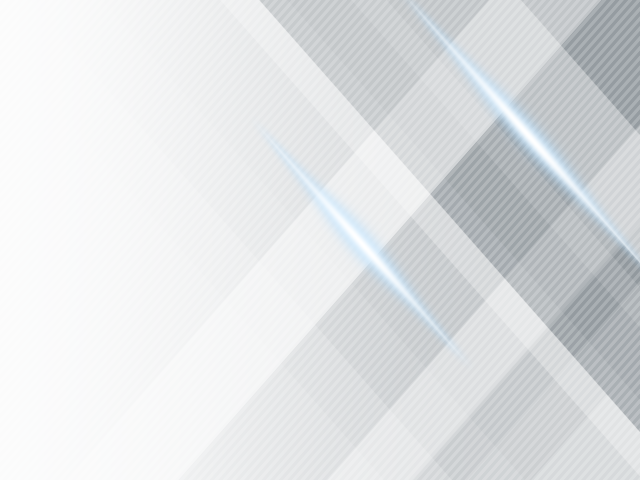
Reproduce this background procedurally as a WebGL 2 fragment shader.

```glsl
#version 300 es
precision highp float;
// Pale grey backdrop of crossing diagonal panels with fine hatching and two
// streaks of blue-white light. Panels are sums of smooth steps along two slanted
// axes; each streak is a tapered Gaussian. Lengths are in canvas heights.
uniform vec2 u_resolution;
out vec4 fragColor;

// Slanted axes: ACROSS is normal to the falling edges, CROSS to the rising ones
const vec2 ACROSS = vec2(0.750, 0.661);
const vec2 CROSS = vec2(0.750, -0.661);
const vec2 ALONG = vec2(0.661, -0.750);

// Falling edges that divide the canvas into pale, dark and far zones
const float MAIN_EDGE = 1.066;
const float FAR_EDGE = 1.299;

// Rising panel edges, and the change of darkness there in (pale, dark, far) zone
const int PANELS = 6;
const vec3 PANEL_START = vec3(0.10, 0.18, 0.19);
const float PANEL_EDGE[PANELS] = float[](0.103, 0.279, 0.512, 0.645, 0.730, 0.830);
const vec3 PANEL_STEP[PANELS] = vec3[](
  vec3(-0.050, -0.05, -0.07), vec3(0.100, 0.17, 0.09),
  vec3(-0.065, -0.06, -0.07), vec3(0.065, 0.09, 0.03),
  vec3(-0.020, -0.05, 0.00), vec3(-0.030, 0.00, 0.00));

// Falling bands: (edge, change of the darkness factor)
const int BANDS = 10;
const float BAND_START = 0.8;
const vec2 BAND[BANDS] = vec2[](
  vec2(0.600, 0.10), vec2(0.706, 0.20), vec2(0.820, 0.10), vec2(1.005, -0.35),
  vec2(1.066, 0.10), vec2(1.110, 0.08), vec2(1.210, -0.10), vec2(1.265, 0.12),
  vec2(1.299, -0.05), vec2(1.475, 0.60));

const float HATCH_PERIOD = 0.0135;
const float HATCH_DEPTH = 0.22;
const float BASE_SHADE = 0.014;
const vec3 SHADE_TINT = vec3(1.07, 1.0, 0.95);
const vec3 HALO_BLUE = vec3(0.70, 0.87, 1.0);

// Streaks: (offset across, centre along, half length, halo width)
const vec4 NEAR_STREAK = vec4(0.891, 0.130, 0.33, 0.024);
const vec4 FAR_STREAK = vec4(1.300, 0.190, 0.40, 0.024);

float softStep(float edge, float v) {
  float blur = 0.75 / u_resolution.y;
  return smoothstep(edge - blur, edge + blur, v);
}

// Darkness of the panels in each zone, in order pale, dark, far
vec3 panelShade(float v) {
  vec3 shade = PANEL_START;
  for (int i = 0; i < PANELS; i++) shade += PANEL_STEP[i] * softStep(PANEL_EDGE[i], v);
  return shade;
}

float bandFactor(float v) {
  float factor = BAND_START;
  for (int i = 0; i < BANDS; i++) factor += BAND[i].y * softStep(BAND[i].x, v);
  return factor;
}

// Light hatch lines, 0 in the gaps and 1 on a line
float hatch(float v) {
  float wave = abs(fract(v / HATCH_PERIOD) - 0.5) * 2.0;
  float blur = 1.0 / (HATCH_PERIOD * u_resolution.y);
  return smoothstep(0.5 - blur, 0.5 + blur, wave);
}

// Blue halo with a white core, both narrowing toward the tips
vec3 addStreak(vec3 color, vec2 slant, vec4 streak) {
  float reach = (slant.y - streak.y) / streak.z;
  float taper = exp(-3.2 * reach * reach);
  float tip = 1.0 - smoothstep(0.75, 1.1, abs(reach));
  float off = slant.x - streak.x;
  float haloOff = off / (streak.w * (0.35 + 0.65 * taper));
  float coreOff = off / (streak.w * (0.08 + 0.45 * taper));
  float halo = exp(-haloOff * haloOff) * tip * (0.3 + 0.7 * taper);
  float core = exp(-coreOff * coreOff) * tip * (0.25 + 0.75 * taper);
  color = mix(color, HALO_BLUE, 0.85 * halo);
  return mix(color, vec3(1.0), core);
}

void main() {
  vec2 p = gl_FragCoord.xy / u_resolution.y;
  vec2 slant = vec2(dot(p, ACROSS), dot(p, ALONG));
  float rising = dot(p, CROSS);

  // Panels: the pale zone fades out to white toward the left
  vec3 zones = panelShade(rising);
  float shade = zones.x * smoothstep(0.0, 1.0, p.x);
  shade = mix(shade, zones.y, softStep(MAIN_EDGE, slant.x));
  shade = mix(shade, zones.z, softStep(FAR_EDGE, slant.x));
  shade = BASE_SHADE + shade * bandFactor(slant.x);

  // Hatching, centred so that the mean shade is kept
  shade *= 1.0 + HATCH_DEPTH * (0.5 - hatch(rising));
  vec3 color = 1.0 - shade * SHADE_TINT;

  color = addStreak(color, slant, NEAR_STREAK);
  color = addStreak(color, slant, FAR_STREAK);
  fragColor = vec4(color, 1.0);
}
```
